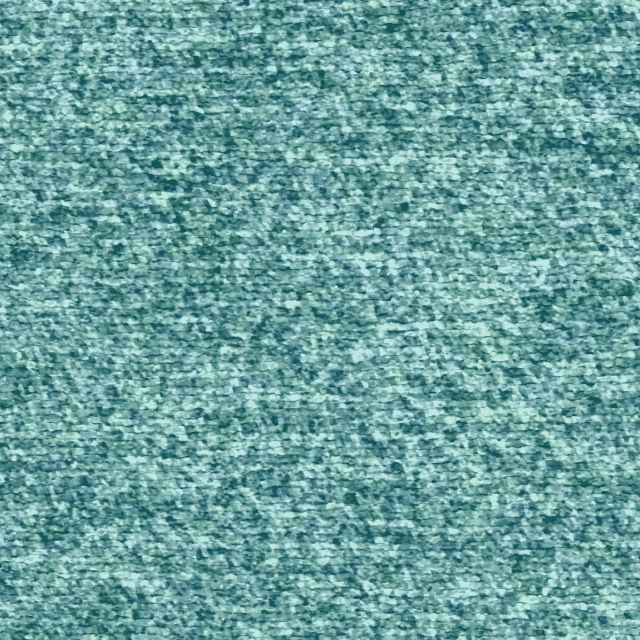
A three.js fragment shader for this texture:

```glsl
// Teal melange knit: fine horizontal rows of flecked, two-tone yarn.
varying vec2 vUv;

vec3 hash3(vec2 p) {
  vec3 q = fract(vec3(p.xyx) * vec3(0.1031, 0.1030, 0.0973));
  q += dot(q, q.yxz + 33.33);
  return fract((q.xxy + q.yzz) * q.zyx);
}

// Cellular noise: random shade per jittered cell, blended near the borders.
// Returns a value centred on zero, from -0.5 to 0.5.
float cellShade(vec2 p, float sharpness) {
  vec2 cell = floor(p);
  float shade = 0.0;
  float total = 0.0;
  for (int y = -1; y <= 1; y++) {
    for (int x = -1; x <= 1; x++) {
      vec2 id = cell + vec2(float(x), float(y));
      vec3 rnd = hash3(id + 200.0);
      vec2 d = p - id - 0.5 - (rnd.xy - 0.5) * vec2(0.9, 0.5);
      float weight = exp(-sharpness * dot(d, d));
      shade += weight * rnd.z;
      total += weight;
    }
  }
  return shade / total - 0.5;
}

// Yarn colour for a tone running from deep dye to pale thread.
vec3 yarnColor(float tone) {
  vec3 deepTeal = vec3(0.08, 0.33, 0.36);
  vec3 midTeal = vec3(0.41, 0.625, 0.615);
  vec3 paleMint = vec3(0.74, 0.91, 0.89);
  vec3 lower = mix(deepTeal, midTeal, clamp(tone * 2.0, 0.0, 1.0));
  return mix(lower, paleMint, clamp(tone * 2.0 - 1.0, 0.0, 1.0));
}

void main() {
  // Rows sag and wobble slightly across the cloth.
  vec2 p = vUv;
  p.y += 0.006 * sin(2.6 * p.x + 1.5 * p.y) + 0.0012 * sin(19.0 * p.x + 8.0 * p.y);
  p.y += 0.0007 * sin(83.0 * p.x + 60.0 * sin(9.0 * p.y));
  float row = p.y * 82.0;

  // Ragged yarn edges: small bumps lift and lower each row outline.
  float bumps = cellShade(vec2(p.x * 130.0, row * 1.5 + 90.0), 6.0);
  float raggedRow = row + 0.45 * bumps;

  // Dye variation, from broad patches down to single stitches and fibres.
  float patches = cellShade(p * vec2(5.0, 14.0) + 7.0, 4.0);
  float streaks = cellShade(vec2(p.x * 9.0, row), 5.0);
  float flecks = cellShade(vec2(p.x * 62.0 + row * 0.3, raggedRow + 300.0), 9.0);
  float stitches = cellShade(vec2(p.x * 112.0 + row * 0.5, raggedRow * 1.25 + 600.0), 9.0);
  float fibres = cellShade(vec2(p.x * 165.0 + p.y * 70.0, p.y * 250.0 - p.x * 40.0), 7.0);

  // Rounded rows with thin shaded grooves between them.
  float crown = abs(sin(3.1416 * raggedRow));
  float relief = (smoothstep(0.0, 0.8, crown) - 0.7) * (0.30 + 0.2 * streaks);

  float tone = 0.51 + 0.14 * patches + 0.30 * streaks + 0.40 * flecks
             + 0.56 * stitches + 0.56 * fibres + relief;

  // One small dark knot in the yarn.
  float knot = 1.0 - smoothstep(0.003, 0.009, length(vUv - vec2(0.633, 0.678)));
  tone -= 0.5 * knot;

  // Slight drift between bluer and greener dye.
  vec3 color = yarnColor(tone);
  color += vec3(0.0, -0.006, 0.02) * cellShade(p * vec2(30.0, 50.0) + 40.0, 5.0) * 2.0;

  gl_FragColor = vec4(color, 1.0);
}
```
